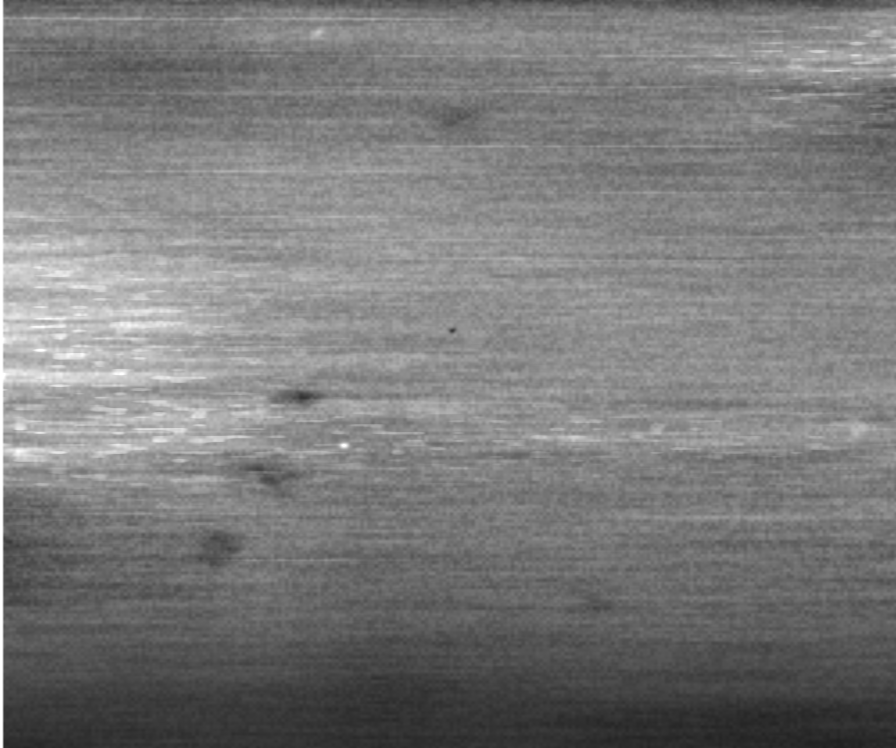
Reproduce this texture procedurally as a WebGL 1 fragment shader.

```glsl
precision highp float;
// Brushed grey metal sheet with horizontal streaks, soft stains and scratches.
uniform vec2 u_resolution;

float hash(vec2 p) {
  vec3 q = fract(vec3(p.xyx) * 0.1031);
  q += dot(q, q.yzx + 33.33);
  return fract((q.x + q.y) * q.z);
}

float noise(vec2 p) {
  vec2 cell = floor(p);
  vec2 f = fract(p);
  f = f * f * (3.0 - 2.0 * f);
  float low = mix(hash(cell), hash(cell + vec2(1.0, 0.0)), f.x);
  float high = mix(hash(cell + vec2(0.0, 1.0)), hash(cell + 1.0), f.x);
  return mix(low, high, f.y);
}

// Noise centred on zero
float grain(vec2 uv, vec2 frequency, float seed) {
  return noise(uv * frequency + seed) - 0.5;
}

// Soft elliptical spot, 1 at its centre
float spot(vec2 uv, vec2 centre, vec2 radius) {
  vec2 d = (uv - centre) / radius;
  return exp(-dot(d, d));
}

// Spot with a ragged, horizontally smeared outline
float stain(vec2 uv, vec2 centre, vec2 radius) {
  vec2 warp = vec2(grain(uv, vec2(35.0, 60.0), 7.0), grain(uv, vec2(25.0, 40.0), 19.0));
  float breakup = 0.75 + grain(uv, vec2(50.0, 110.0), 43.0);
  return spot(uv + warp * radius * 1.3, centre, radius) * breakup;
}

// Vertical falloff of the light
float sheetTone(float y) {
  float tone = 0.18 + 0.21 * smoothstep(0.0, 0.21, y);
  tone += 0.145 * smoothstep(0.16, 0.48, y);
  tone -= 0.055 * smoothstep(0.70, 0.86, y);
  return tone - 0.18 * smoothstep(0.975, 1.005, y);
}

// Broad glows and shaded corners
float broadLight(vec2 uv) {
  float light = 0.19 * spot(uv, vec2(-0.02, 0.53), vec2(0.22, 0.17));
  light += 0.06 * spot(uv, vec2(0.25, 0.60), vec2(0.35, 0.22));
  light += 0.14 * spot(uv, vec2(0.97, 0.92), vec2(0.20, 0.05));
  light += 0.05 * spot(uv, vec2(0.55, 0.96), vec2(0.5, 0.04));
  light -= 0.12 * spot(uv, vec2(1.02, 0.79), vec2(0.15, 0.09));
  light -= 0.09 * spot(uv, vec2(0.14, 0.91), vec2(0.20, 0.06));
  light -= 0.15 * spot(uv, vec2(-0.02, 0.28), vec2(0.09, 0.09));
  return light + 0.07 * grain(uv, vec2(7.0, 9.0), 3.0);
}

// Areas where the brushing catches the light
float sheen(vec2 uv) {
  float amount = spot(uv, vec2(0.0, 0.52), vec2(0.30, 0.17));
  amount += 0.65 * spot(uv, vec2(0.5, 0.41), vec2(0.8, 0.045));
  return amount + 1.2 * spot(uv, vec2(0.98, 0.91), vec2(0.17, 0.06));
}

float brushing(vec2 uv, float shine) {
  float streaks = 0.07 * grain(uv, vec2(2.5, 48.0), 11.0);
  streaks += 0.09 * grain(uv, vec2(5.0, 130.0), 23.0);
  streaks += 0.08 * grain(uv, vec2(14.0, 214.0), 37.0);
  float flecks = smoothstep(0.60, 0.95, noise(uv * vec2(45.0, 190.0) + 51.0));
  return streaks * (0.75 + 1.3 * shine) + flecks * (0.02 + 0.17 * shine);
}

// Long thin bright lines, fading at both ends
float scratches(vec2 uv) {
  float sum = 0.0;
  for (int i = 0; i < 22; i++) {
    float id = float(i);
    float y = 0.08 + 0.90 * hash(vec2(id, 2.0));
    float start = hash(vec2(id, 5.0)) * 0.9 - 0.2;
    float finish = start + 0.25 + 0.5 * hash(vec2(id, 8.0));
    float along = smoothstep(start, start + 0.08, uv.x) * smoothstep(finish, finish - 0.15, uv.x);
    float line = exp(-pow((uv.y - y) / 0.0018, 2.0));
    float broken = 0.35 + 0.9 * noise(vec2(uv.x * 60.0, id * 9.0));
    sum += line * along * broken * (0.04 + 0.09 * hash(vec2(id, 13.0)));
  }
  return sum;
}

// Faint curved ripples
float ripples(vec2 uv) {
  float wave = sin(310.0 * length(uv - vec2(0.73, 0.34)));
  return wave * 0.018 * spot(uv, vec2(0.75, 0.60), vec2(0.14, 0.08));
}

void main() {
  vec2 uv = gl_FragCoord.xy / u_resolution;
  float shine = sheen(uv);
  float tone = sheetTone(uv.y) + broadLight(uv);
  float contrast = 0.4 + 0.6 * smoothstep(0.0, 0.3, uv.y);
  float detail = brushing(uv, shine) + scratches(uv) + ripples(uv);
  detail += 0.09 * grain(uv, vec2(250.0, 214.0), 61.0);
  detail += 0.05 * grain(uv, vec2(110.0, 160.0), 83.0);
  tone += detail * contrast;

  // Dark stains and a small pit
  tone -= 0.28 * stain(uv, vec2(0.335, 0.47), vec2(0.022, 0.018));
  tone -= 0.21 * stain(uv, vec2(0.30, 0.365), vec2(0.042, 0.022));
  tone -= 0.14 * stain(uv, vec2(0.24, 0.27), vec2(0.022, 0.025));
  tone -= 0.19 * stain(uv, vec2(0.51, 0.83), vec2(0.025, 0.018));
  tone -= 0.13 * stain(uv, vec2(0.67, 0.195), vec2(0.028, 0.017));
  tone -= 0.35 * spot(uv, vec2(0.505, 0.558), vec2(0.004, 0.0035));

  // Bright nicks and the lit left edge
  tone += 0.5 * spot(uv, vec2(0.384, 0.404), vec2(0.005, 0.004));
  tone += 0.3 * stain(uv, vec2(0.357, 0.955), vec2(0.007, 0.006));
  tone = mix(1.0, tone, smoothstep(0.002, 0.005, uv.x));
  gl_FragColor = vec4(vec3(clamp(tone, 0.0, 1.0)), 1.0);
}
```
